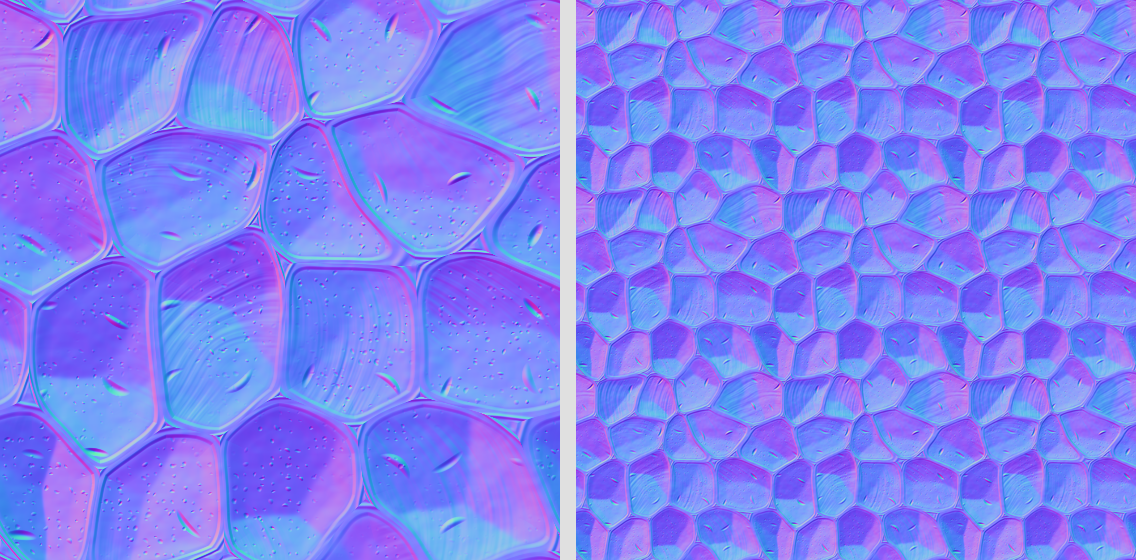
Left: one tile. Right: repeated 3 by 3.
Write a WebGL 1 fragment shader that draws this texture map.

```glsl
precision highp float;
// Tiling normal map of cracked, faceted plates divided by a smooth web with small
// stones at the junctions. Wrapped Voronoi cells give the plates; a height field adds
// rims, streaks, specks and gashes, and its slope becomes the normal colour.
uniform vec2 u_resolution;

const float CELLS = 4.0;

float hash(vec2 p) {
  return fract(sin(dot(p, vec2(127.1, 311.7))) * 43758.5453);
}

vec2 hash2(vec2 p) {
  return vec2(hash(p), hash(p + 41.3));
}

mat2 turn(float a) {
  return mat2(cos(a), -sin(a), sin(a), cos(a));
}

// Value noise that repeats after a whole number of lattice steps
float noise(vec2 p, float period) {
  vec2 i = floor(p), f = fract(p);
  f = f * f * (3.0 - 2.0 * f);
  vec2 a = mod(i, period), b = mod(i + 1.0, period);
  return mix(mix(hash(a), hash(vec2(b.x, a.y)), f.x),
             mix(hash(vec2(a.x, b.y)), hash(b), f.x), f.y);
}

float wrapNoise(vec2 p, float n) {
  return noise(p * n, n);
}

// Scattered elongated bumps and dents, one per grid square at most
float scatter(vec2 p, float n, float keep, vec2 size, float spread) {
  vec2 id = mod(floor(p * n), n);
  vec2 f = fract(p * n) - 0.5 - (hash2(id + n) - 0.5) * 0.4;
  f = turn((hash(id + 7.7) - 0.5) * spread) * f;
  f.y += (hash(id + 5.1) - 0.5) * 2.5 * f.x * f.x;
  f /= size * (0.6 + 0.4 * hash2(id + 2.9));
  float dome = max(0.0, 1.0 - dot(f, f));
  float side = hash(id + 9.2) < 0.3 ? -1.0 : 1.0;
  return step(hash(id + 3.3), keep) * side * dome * dome * (0.4 + 0.6 * hash(id + 6.1));
}

// Jittered sites in staggered rows, so that mostly three plates meet
vec2 sitePoint(vec2 square) {
  vec2 stagger = vec2(0.5 * mod(square.y, 2.0) - 0.25, 0.0);
  return square + 0.5 + stagger + (hash2(mod(square, CELLS) + 2.6) - 0.5) * 0.66;
}

// Gives the offset from the nearest site, its id, the border distance and
// a triangular distance from the nearest junction
void plates(vec2 p, out vec2 local, out vec2 id, out float border, out float junction) {
  vec2 x = p * CELLS, base = floor(x), home = base, nearest = vec2(0.0);
  vec3 d = vec3(9.0);
  for (int j = -2; j <= 2; j++)
    for (int i = -2; i <= 2; i++) {
      vec2 square = base + vec2(float(i), float(j));
      vec2 r = sitePoint(square) - x;
      float len = length(r);
      if (len < d.x) { d = vec3(len, d.xy); nearest = r; home = square; }
      else if (len < d.y) d = vec3(d.x, len, d.y);
      else if (len < d.z) d.z = len;
    }
  border = 9.0;
  for (int j = -2; j <= 2; j++)
    for (int i = -2; i <= 2; i++) {
      vec2 r = sitePoint(home + vec2(float(i), float(j))) - x;
      vec2 gap = r - nearest;
      if (dot(gap, gap) > 0.0001)
        border = min(border, dot(0.5 * (r + nearest), normalize(gap)));
    }
  local = -nearest / CELLS;
  id = mod(home, CELLS);
  border /= CELLS;
  junction = ((d.x + d.y + d.z) / 3.0 - d.x) / CELLS;
}

float relief(vec2 p, out vec2 facetSlope) {
  vec2 local, id;
  float border, junction;
  vec2 bent = p + 0.11 * (vec2(wrapNoise(p, 3.0), wrapNoise(p + 0.5, 3.0)) - 0.5);
  bent += 0.022 * (vec2(wrapNoise(p, 9.0), wrapNoise(p + 0.5, 9.0)) - 0.5);
  plates(bent, local, id, border, junction);

  // Junction stones push the plate corners back
  float stone = junction - mix(0.0, 0.021, wrapNoise(p + 0.25, 7.0));
  float k = max(0.016 - abs(border - stone), 0.0) / 0.016;
  float edge = min(border, stone) - k * k * 0.004;
  float inside = smoothstep(0.007, 0.022, edge);

  // Each plate is the soft minimum of three tilted planes
  vec2 slopeSum = vec2(0.0);
  float weightSum = 0.0;
  vec2 wavy = local + 0.012 * (wrapNoise(p + 0.7, 13.0) - 0.5);
  for (int n = 0; n < 3; n++) {
    vec2 seed = id + float(n) * 13.7;
    float a = (float(n) + 0.8 * hash(seed + 1.9)) * 2.094 + hash(id + 6.4) * 6.28;
    vec2 slope = -vec2(cos(a), sin(a)) * (0.08 + 0.33 * hash(seed + 4.2));
    float weight = exp(-800.0 * (0.02 * hash(seed + 8.8) + dot(slope, wavy)));
    slopeSum += slope * weight;
    weightSum += weight;
  }
  facetSlope = inside * slopeSum / weightSum;

  // Uneven rims, pillowed edges and undulation
  float rim = mix(0.0012, 0.0058, wrapNoise(p + 0.6, 8.0));
  float h = rim * smoothstep(0.006, 0.0135, edge) + 0.006 * smoothstep(0.0, 0.05, edge);
  h += 0.006 * wrapNoise(p, 11.0) + 0.002 * wrapNoise(p, 31.0) + 0.0007 * wrapNoise(p, 74.0);

  // Sunken outline and rough core of the junction stones
  float groove = (stone + 0.002) / 0.0034;
  h -= 0.0034 * exp(-groove * groove);
  h += 0.0035 * (1.0 - smoothstep(-0.011, -0.005, stone)) * (wrapNoise(p, 80.0) - 1.0);

  // Brushed streaks on the plates and lines following the web
  vec2 q = turn(hash(id + 3.1) * 3.14) * local;
  q.x += 2.0 * q.y * q.y + 0.012 * wrapNoise(p, 8.0);
  float streak = noise(q * vec2(85.0, 7.0) + id * 31.0, 997.0)
    + 0.35 * noise(q * vec2(210.0, 12.0) + id * 17.0, 997.0);
  h += 0.0024 * inside * streak * smoothstep(0.3, 0.75, wrapNoise(p + 0.4, 7.0));
  h += 0.0012 * (1.0 - inside) * noise(vec2(edge * 150.0, 0.5) + 4.0 * wrapNoise(p, 10.0), 997.0);

  // Fine specks in patches and larger gashes
  float patchy = inside * smoothstep(0.15, 0.6, wrapNoise(p + 0.1, 10.0));
  h += 0.0024 * patchy * scatter(p, 44.0, 0.4, vec2(0.3, 0.22), 2.5);
  h += 0.0015 * patchy * scatter(p + 0.3, 63.0, 0.4, vec2(0.3, 0.24), 2.5);
  h += 0.0095 * inside * scatter(p, 8.0, 0.6, vec2(0.29, 0.085), 2.6);
  return h;
}

void main() {
  vec2 p = gl_FragCoord.xy / u_resolution;
  vec2 facet, unused;
  float h = relief(p, facet), e = 0.0012;
  vec2 slope = vec2(relief(p + vec2(e, 0.0), unused), relief(p + vec2(0.0, e), unused)) - h;
  vec3 normal = normalize(vec3(-(slope / e + facet), 1.0));
  gl_FragColor = vec4(0.5 + 0.5 * normal * vec3(1.0, -1.0, 1.0), 1.0);
}
```
